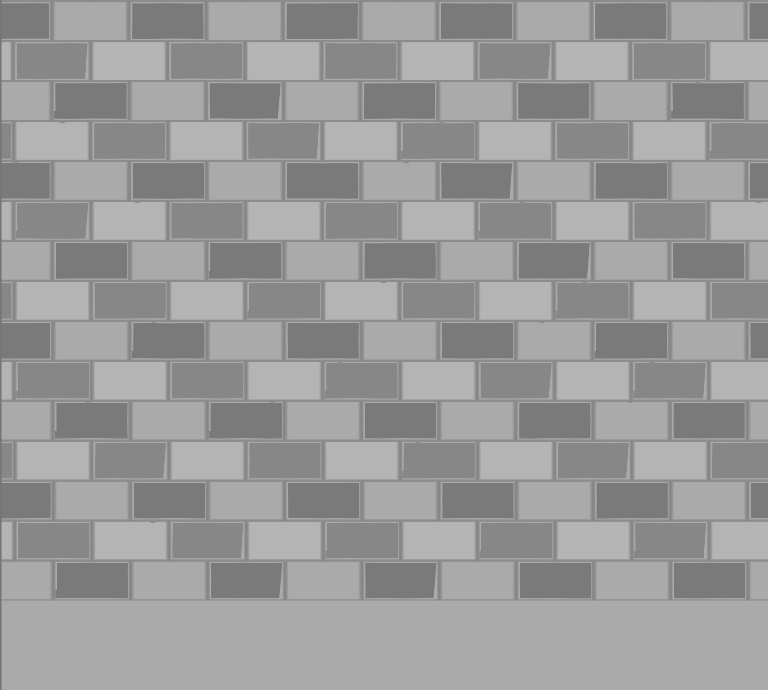
Give the GLSL for this pattern, as a WebGL 2 fragment shader.

```glsl
#version 300 es
precision highp float;
// Grey running-bond brick wall with alternating tones, soft joints and a plain base strip.

uniform vec2 u_resolution;
out vec4 fragColor;

// Lengths are in brick widths.
const float VIEW_HEIGHT = 8.944;
const float ROW_HEIGHT = 0.518;
const float BASE_HEIGHT = 1.16;
const float FIRST_JOINT = 0.693;
const float ROW_SHIFT = 0.5016;

const vec3 BASE_GREY = vec3(0.665);
const vec3 RIM_GREY = vec3(0.665);
const vec3 MORTAR_GREY = vec3(0.55);
const vec3 BORDER_GREY = vec3(0.46);

vec2 hash2(vec2 p) {
    vec3 q = fract(p.xyx * vec3(0.1031, 0.1030, 0.0973));
    q += dot(q, q.yzx + 33.33);
    return fract((q.xx + q.yz) * q.zy);
}

float cornerSlope(vec2 corner, vec2 offset) {
    return dot(hash2(corner) * 2.0 - 1.0, offset);
}

float gradientNoise(vec2 p) {
    vec2 i = floor(p);
    vec2 f = p - i;
    vec2 u = f * f * f * (f * (f * 6.0 - 15.0) + 10.0);
    vec2 e = vec2(1.0, 0.0);
    float low = mix(cornerSlope(i, f), cornerSlope(i + e.xy, f - e.xy), u.x);
    float high = mix(cornerSlope(i + e.yx, f - e.yx), cornerSlope(i + e.xx, f - e.xx), u.x);
    return mix(low, high, u.y);
}

// Signed distance to the rectangle spanning two corners.
float boxDistance(vec2 p, vec2 lower, vec2 upper) {
    vec2 d = abs(p - 0.5 * (lower + upper)) - 0.5 * (upper - lower);
    return length(max(d, 0.0)) + min(max(d.x, d.y), 0.0);
}

float coverage(float distance, float pixel) {
    return 1.0 - smoothstep(-0.5 * pixel, 0.5 * pixel, distance);
}

// Face of a dark brick: some have a leaning right side or a stepped left side.
float faceDistance(vec2 local, vec2 wear, float wobble) {
    float lean = 0.04 * step(0.78, wear.x) * (1.0 - local.y / ROW_HEIGHT);
    float jog = 0.02 * step(0.75, wear.y) * step(local.y, 0.13);
    vec2 lower = vec2(0.045 - jog, 0.030);
    vec2 upper = vec2(0.966 - lean, ROW_HEIGHT - 0.030);
    return boxDistance(local, lower, upper) + wobble;
}

// Small mortar chip on the upper edge of a few bricks.
float chipDistance(vec2 local, vec2 wear) {
    float along = 0.1 + 0.8 * fract(wear.x * 7.3);
    float size = 0.03 * step(0.88, wear.y);
    vec2 center = vec2(along, ROW_HEIGHT);
    return boxDistance(local, center - size, center + size) + 0.01 * step(size, 0.0);
}

vec3 brickColor(vec2 local, vec2 cell, float wobble, float pixel) {
    vec2 wear = hash2(cell + 41.0);
    float isDark = 1.0 - mod(cell.x, 2.0);
    float isOddRow = mod(cell.y, 2.0);
    vec3 lightTone = vec3(mix(0.665, 0.705, isOddRow));
    vec3 darkTone = vec3(mix(0.478, 0.528, isOddRow));

    // Dark faces sit inside a thin pale rim.
    float face = coverage(faceDistance(local, wear, wobble), pixel);
    vec3 color = mix(lightTone, mix(RIM_GREY, darkTone, face), isDark);

    // Wide soft upright joints, with a narrow core, and thin level joints.
    float sideGap = min(local.x, 1.0 - local.x);
    float levelGap = min(local.y, ROW_HEIGHT - local.y);
    float upright = 1.0 - smoothstep(0.012, mix(0.055, 0.036, isDark), sideGap);
    float core = 1.0 - smoothstep(0.0, 0.022, sideGap);
    float level = coverage(levelGap - 0.015, pixel);
    float chip = coverage(chipDistance(local, wear), pixel);
    color = mix(color, MORTAR_GREY, max(max(upright, level), chip));
    return color - 0.025 * core;
}

void main() {
    vec2 p = gl_FragCoord.xy / u_resolution.y * VIEW_HEIGHT;
    float pixel = VIEW_HEIGHT / u_resolution.y;

    // Each course moves half a brick to the left of the one below.
    float height = p.y - BASE_HEIGHT;
    float row = floor(height / ROW_HEIGHT);
    float x = p.x - FIRST_JOINT + ROW_SHIFT * row;
    vec2 cell = vec2(floor(x), row);
    vec2 local = vec2(x - cell.x, height - row * ROW_HEIGHT);
    float wobble = 0.006 * gradientNoise(p * 3.0);

    vec3 wall = brickColor(local, cell, wobble, pixel);
    vec3 color = mix(wall, BASE_GREY, coverage(height, pixel));

    // Narrow dark border down the left side.
    color = mix(color, BORDER_GREY, coverage(p.x - 0.02, pixel));
    fragColor = vec4(color, 1.0);
}
```
